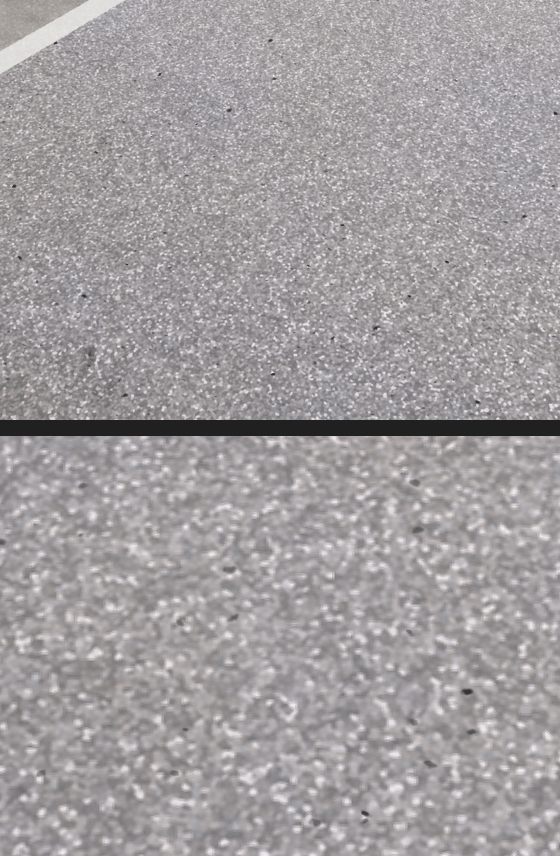
Top: the whole. Bottom: its middle third, enlarged.
Give the GLSL for this texture, as a Shadertoy shader.

```glsl
// Worn grey asphalt seen at a slant, with a painted edge line in the top left corner.
#define HORIZON 2.2
#define FORESHORTEN 2.4
#define GRAIN_DENSITY 315.0
#define GRAIN_CONTRAST 0.24
#define FLECK_GAIN 0.16
#define SOFTNESS 0.0012
#define PIT_SHARE 0.16
#define PIT_DEPTH 0.36
#define ASPHALT_TINT vec3(1.012, 0.988, 1.003)
#define PAINT_COLOR vec3(0.875, 0.872, 0.862)
#define VERGE_COLOR vec3(0.655, 0.635, 0.615)

float hash(vec2 p) {
    vec3 q = fract(vec3(p.xyx) * 0.1031);
    q += dot(q, q.yzx + 33.33);
    return fract((q.x + q.y) * q.z);
}

vec2 hash2(vec2 p) {
    return vec2(hash(p), hash(p + 71.7));
}

float noise(vec2 p) {
    vec2 i = floor(p), f = fract(p);
    f = f * f * (3.0 - 2.0 * f);
    return mix(mix(hash(i), hash(i + vec2(1, 0)), f.x),
               mix(hash(i + vec2(0, 1)), hash(i + vec2(1, 1)), f.x), f.y);
}

float fbm(vec2 p) {
    float sum = 0.0, amp = 0.5;
    for (int i = 0; i < 4; i++) {
        sum += amp * noise(p);
        p = p * 2.03 + 17.3;
        amp *= 0.5;
    }
    return sum / 0.9375;
}

// Canvas position to the receding road plane
vec2 roadPlane(vec2 p) {
    float w = 1.0 / (HORIZON - p.y);
    return vec2((p.x - 0.667) * w, FORESHORTEN * w) * GRAIN_DENSITY;
}

// Stone cells: x is brightness offset, y is a warm or cool shift
vec2 stones(vec2 q) {
    vec2 cell = floor(q), nearestId = cell;
    float nearest = 9.0;
    for (int y = -1; y <= 1; y++)
    for (int x = -1; x <= 1; x++) {
        vec2 id = cell + vec2(x, y);
        vec2 d = id + hash2(id) - q;
        float dist = dot(d, d);
        if (dist < nearest) { nearest = dist; nearestId = id; }
    }
    float h = hash(nearestId + 151.3);
    float light = (h - 0.5) * GRAIN_CONTRAST + FLECK_GAIN * smoothstep(0.84, 1.0, h);
    light -= 0.06 * smoothstep(0.3, 0.8, sqrt(nearest));
    return vec2(light, hash(nearestId + 37.9) - 0.5);
}

// Scattered dark holes between stones
float pits(vec2 p, float spacing, float radius) {
    vec2 g = p / spacing, id = floor(g);
    vec2 center = 0.25 + 0.5 * hash2(id + 9.4);
    vec2 d = (g - id - center) * spacing;
    float tilt = (hash(id + 5.1) - 0.5) * 1.4;
    d = mat2(cos(tilt), -sin(tilt), sin(tilt), cos(tilt)) * d;
    float size = radius * mix(0.5, 1.1, hash(id + 23.0)) * (1.2 - 0.4 * p.y);
    float body = length(d * vec2(0.8, 1.4)) + (noise(p * 400.0) - 0.5) * size * 0.6;
    float present = step(hash(id + 63.0 + spacing * 1000.0), PIT_SHARE);
    return present * (1.0 - smoothstep(size * 0.3, size * 1.3, body));
}

// Soft ragged oil spot
float stain(vec2 p, vec2 center, float radius) {
    float d = length(p - center) + (fbm(p * 90.0) - 0.5) * radius * 1.2;
    return 1.0 - smoothstep(radius * 0.3, radius * 1.2, d);
}

void mainImage(out vec4 fragColor, in vec2 fragCoord) {
    vec2 p = fragCoord / iResolution.y;

    // Grain, averaged over a small footprint
    vec2 grain = vec2(0.0);
    for (int y = -1; y <= 1; y++)
    for (int x = -1; x <= 1; x++)
        grain += stones(roadPlane(p + vec2(x, y) * SOFTNESS)) / 9.0;

    // Broad light, clumps and stains
    vec2 q = roadPlane(p);
    float light = 0.582 + 0.068 * p.y + 0.032 * p.x;
    light += (fbm(p * vec2(5.0, 7.0)) - 0.5) * 0.04 + (fbm(q * 0.2) - 0.5) * 0.08;
    light += grain.x;
    light -= 0.17 * stain(p, vec2(0.215, 0.16), 0.018);
    light -= 0.06 * stain(p, vec2(0.25, 0.06), 0.03);
    light -= 0.05 * stain(p, vec2(0.255, 0.655), 0.022);
    float hue = (fbm(p * 4.0 + 40.0) - 0.5) * 0.02 + grain.y * 0.018;
    vec3 color = light * ASPHALT_TINT + vec3(hue, 0.0, -hue);

    // Pits: a few bold ones and many faint ones
    color *= 1.0 - PIT_DEPTH * 1.8 * pits(p, 0.085, 0.0060);
    color *= 1.0 - PIT_DEPTH * pits(p, 0.038, 0.0042);

    // Painted line and the verge beyond it
    float ragged = (noise(p * 160.0) - 0.5) * 0.002;
    float lineEdge = (p.y - 0.823 - 0.592 * p.x) / 1.162 + ragged;
    float vergeEdge = (p.y - 0.878 - 0.572 * p.x) / 1.152 - ragged;
    vec3 paint = PAINT_COLOR + grain.x * 0.12 + (fbm(p * 40.0) - 0.5) * 0.03;
    vec3 verge = VERGE_COLOR + grain.x * 0.35 + (fbm(p * vec2(30.0, 45.0)) - 0.5) * 0.12;
    color = mix(color, paint, smoothstep(-0.002, 0.002, lineEdge));
    color = mix(color, verge, smoothstep(-0.002, 0.002, vergeEdge));

    fragColor = vec4(clamp(color, 0.0, 1.0), 1.0);
}
```
